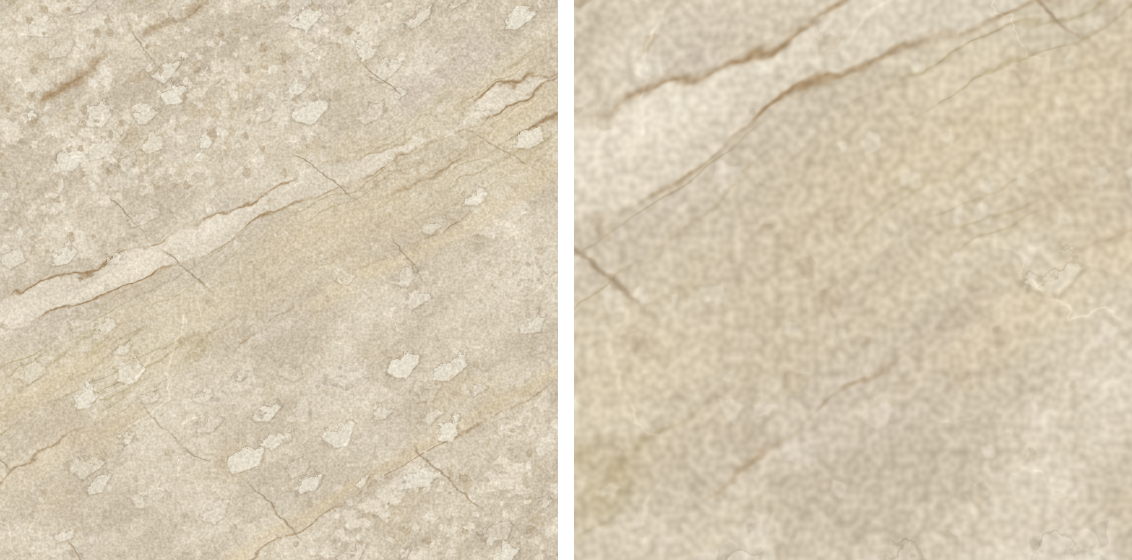
Left: the whole. Right: its middle third, enlarged.
This texture is drawn by a WebGL 1 fragment shader. Its source:

```glsl
precision highp float;
uniform vec2 u_resolution;

vec2 hash(vec2 c) {
  vec3 a = fract(c.xyx * vec3(0.1031, 0.1030, 0.0973));
  a += dot(a, a.yzx + 33.33);
  return fract((a.xx + a.yz) * a.zy);
}

float corner(vec2 cell, vec2 r) {
  float angle = 6.2832 * hash(cell).x;
  return dot(vec2(cos(angle), sin(angle)), r);
}

// Gradient noise, roughly -0.7 to 0.7
float noise(vec2 p) {
  vec2 c = floor(p), f = p - c, x = vec2(1.0, 0.0);
  vec2 s = f * f * f * (f * (f * 6.0 - 15.0) + 10.0);
  return mix(mix(corner(c, f), corner(c + x.xy, f - x.xy), s.x),
             mix(corner(c + x.yx, f - x.yx), corner(c + x.xx, f - x.xx), s.x), s.y);
}

float fbm(vec2 p) {
  float sum = 0.0, amp = 0.6;
  for (int i = 0; i < 5; i++) {
    sum += amp * noise(p);
    p = mat2(1.6, 1.2, -1.2, 1.6) * p + 17.3;
    amp *= 0.58;
  }
  return sum;
}

// Scattered five-sided stones: signed distance and a random id
vec2 stones(vec2 p, float density) {
  vec2 nearest = vec2(1.0, 0.0);
  for (int k = 0; k < 9; k++) {
    vec2 cell = floor(p) + vec2(mod(float(k), 3.0), floor(float(k) / 3.0)) - 1.0;
    vec2 h = hash(cell + 91.0), place = hash(cell + 47.0);
    vec2 r = p - cell - 0.3 - 0.4 * place;
    float d = -1.0;
    for (int i = 0; i < 5; i++) {
      vec2 jitter = hash(cell + 13.0 * float(i) + 5.0);
      float angle = 6.2832 * place.x + 1.2566 * float(i) + 0.6 * jitter.x;
      d = max(d, dot(r, vec2(cos(angle), sin(angle))) - (0.08 + 0.26 * h.y) * (0.7 + 0.5 * jitter.y));
    }
    if (h.x < density && d < nearest.x) nearest = vec2(d, place.y);
  }
  return nearest;
}

float inside(float d, float soft) { return 1.0 - smoothstep(-soft, soft, d); }
float band(float v, float width) { return exp(-v * v / (width * width)); }

void main() {
  vec2 p = gl_FragCoord.xy / u_resolution.y;
  // Bedding frame: x runs along the veins, y across them
  vec2 q = mat2(0.863, -0.506, 0.506, 0.863) * p;
  float coarse = fbm(p * 5.0 + 3.0), fine = fbm(p * 45.0 + 20.0);
  float rough = fbm(q * vec2(11.0, 17.0) + 60.0);
  float v = q.y + 0.05 * fbm(q * vec2(2.5, 5.0) + 7.0) + 0.014 * rough;
  float streak = fbm(vec2(q.x * 4.0, v * 19.0) + 40.0);

  // Mottled ground, rougher in the upper and lower beds
  float rubble = smoothstep(0.34, 0.5, v + 0.25 * coarse) + 1.0 - smoothstep(-0.27, -0.2, v);
  vec3 col = mix(vec3(0.8, 0.748, 0.665), vec3(0.87, 0.828, 0.745), smoothstep(-0.4, 0.4, coarse + 0.8 * streak));
  col += (0.055 + 0.05 * rubble) * fine * vec3(1.0, 1.05, 1.15);
  col = mix(col, vec3(0.835, 0.775, 0.665), 0.6 * smoothstep(0.05, 0.4, fbm(q * vec2(5.0, 9.0) + 230.0)));

  // Smooth grey slabs, then pale angular clasts with pits
  vec2 warp = 0.016 * vec2(rough, fine);
  vec2 slab = stones((q + warp) * vec2(2.3, 4.5) + 8.0, 0.55);
  col = mix(col, vec3(0.818, 0.77, 0.7) + 0.03 * fine, 0.85 * inside(slab.x, 0.02));
  vec2 clast = stones((q + 0.6 * warp) * vec2(5.0, 9.5) + 33.0, 0.6);
  vec3 clastTone = mix(vec3(0.81, 0.765, 0.69), vec3(0.895, 0.86, 0.785), clast.y);
  clastTone -= 0.1 * smoothstep(0.2, 0.3, noise(p * 75.0)) * step(0.6, clast.y);
  col = mix(col, clastTone + 0.05 * fine, 0.7 * inside(clast.x, 0.014));
  col += 0.05 * (clast.y - 0.6) * band(clast.x, 0.012);

  // Broken white crust and tan hollows in the rough beds
  float crust = smoothstep(0.12, 0.3, rough + 0.6 * fine);
  col = mix(col, vec3(0.915, 0.88, 0.805), (0.15 + 0.55 * rubble) * crust);
  float hollow = smoothstep(0.22, 0.42, 0.7 * fine - rough);
  col = mix(col, vec3(0.73, 0.66, 0.54), (0.12 + 0.4 * rubble) * hollow);

  // Fine laminae between the main veins
  float layered = smoothstep(0.1, 0.16, v) * (1.0 - smoothstep(0.29, 0.34, v));
  col = mix(col, vec3(0.84, 0.783, 0.665), layered * (0.35 + 0.6 * streak));
  float lamina = band(noise(vec2(q.x * 3.0, v * 42.0)), 0.06);
  col -= vec3(0.08, 0.09, 0.12) * layered * lamina * smoothstep(-0.3, 0.2, coarse);

  // Honey bands and the cream main vein
  vec3 honey = vec3(0.845, 0.782, 0.66) + 0.09 * streak + 0.03 * fine;
  float breaks = smoothstep(-0.3, 0.15, fbm(q * vec2(3.0, 6.0) + 80.0));
  col = mix(col, honey, 0.8 * breaks * max(band(v - 0.1, 0.02), band(v - 0.22, 0.02)));
  col = mix(col, honey, 0.8 * band(v + 0.21, 0.012));
  float axis = v - 0.395 + 0.12 * q.x;
  float halfWidth = 0.006 + 0.02 * (1.0 - smoothstep(0.6, 1.05, q.x)) + 0.03 * coarse;
  float shell = abs(axis) - halfWidth;
  col = mix(col, vec3(0.88, 0.842, 0.765) + 0.1 * streak + 0.03 * fine, 0.9 * inside(shell, 0.003));

  // Broken brown seams on vein edges
  float gaps = smoothstep(-0.2, 0.2, fbm(q * vec2(6.0, 4.0) + 120.0));
  float seams = max(band(shell, 0.0025), band(v - 0.67, 0.003 + 0.007 * gaps));
  seams = max(seams, 0.7 * max(band(v + 0.224, 0.002), band(v - 0.118, 0.002)));
  seams = max(seams, smoothstep(0.85, 1.05, q.x) * band(axis + 0.065, 0.004));
  col = mix(col, vec3(0.63, 0.52, 0.38), 0.85 * seams * gaps);

  // White shell pieces, flakes and small grit
  vec2 flake = stones((q + warp) * vec2(12.0, 21.0) + 70.0, 0.3);
  float flakeEdge = flake.x + 0.22 * fine;
  col = mix(col, vec3(0.925, 0.9, 0.835), (0.15 + 0.7 * flake.y) * inside(flakeEdge, 0.03));
  col -= 0.06 * band(flakeEdge - 0.04, 0.03);
  vec2 grit = stones((p + 0.7 * warp) * 44.0, 0.38);
  vec3 gritTone = mix(vec3(0.72, 0.65, 0.54), vec3(0.93, 0.9, 0.835), step(0.4, grit.y));
  col = mix(col, gritTone, (0.35 + 0.3 * rubble) * inside(grit.x + 0.1 * fine, 0.06));

  // Hairline cracks crossing the bedding, and pale threads
  vec2 t = mat2(0.77, 0.64, -0.64, 0.77) * p;
  float line = fract(t.y * 4.0 + 0.3 * noise(t * 3.0) + 0.06 * rough) - 0.5;
  float crack = band(line, 0.007) * smoothstep(0.02, 0.2, fbm(p * 4.0 + 150.0));
  col = mix(col, vec3(0.62, 0.54, 0.43), 0.65 * crack);
  float thread = band(noise(p * 8.0 + 0.3 * rough + 200.0), 0.014);
  col += 0.06 * thread * smoothstep(-0.1, 0.2, coarse);

  // Stone grain
  col += 0.085 * noise(p * 215.0) + 0.06 * noise(p * 120.0 + 50.0);
  gl_FragColor = vec4(clamp(col, 0.0, 1.0), 1.0);
}
```
